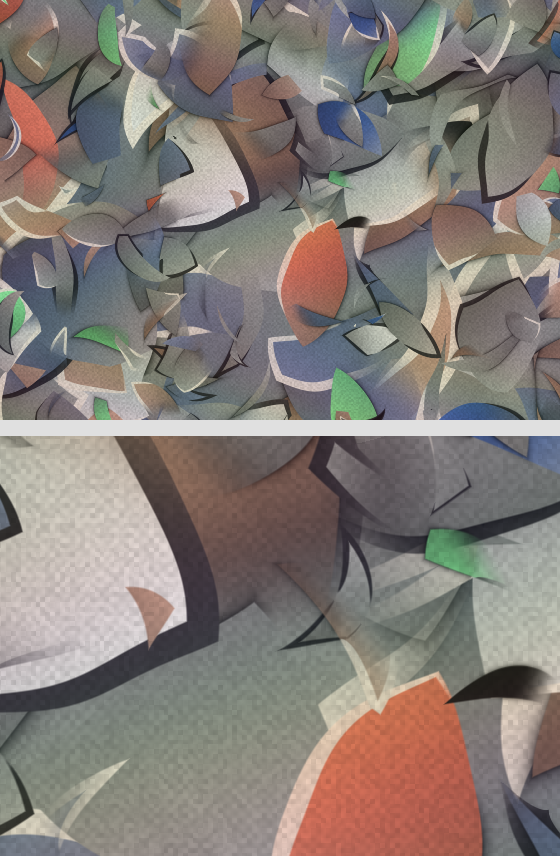
Top: the whole. Bottom: its middle third, enlarged.
Give the GLSL for this background, as a WebGL 2 fragment shader.

```glsl
#version 300 es
precision highp float;
// Overlapping curved shards in muted greys with bright rims, crisp dark slivers and a fine grain.

uniform vec2 u_resolution;
out vec4 fragColor;

// Lengths are fractions of the canvas height
const int LAYERS = 9;
const float CELL_LARGE = 0.44;
const float CELL_SMALL = 0.085;
const float DENSITY_LARGE = 0.95;
const float DENSITY_SMALL = 0.30;
const float RIM_SHARE = 0.5;
const float RIM_WIDTH = 0.11;      // relative to shard size
const float SHADOW_WIDTH = 0.03;   // relative to shard size
const float SHADOW_DEPTH = 0.6;
const float SLIVER_SHARE = 0.3;
const float SLIVER_WIDTH = 0.09;   // relative to shard size
const float FADE_SHARE = 0.55;
const float SHADING = 0.26;
const float WOBBLE = 0.006;
const float GRAIN_CELLS = 256.0;
const float GRAIN_DEPTH = 0.11;
const float TAU = 6.2832;

const vec3 GREY   = vec3(0.49, 0.49, 0.47);
const vec3 SLATE  = vec3(0.36, 0.39, 0.46);
const vec3 PALE   = vec3(0.69, 0.68, 0.66);
const vec3 BROWN  = vec3(0.58, 0.47, 0.40);
const vec3 DARK   = vec3(0.13, 0.12, 0.13);
const vec3 GREEN  = vec3(0.45, 0.73, 0.48);
const vec3 RUST   = vec3(0.70, 0.39, 0.30);
const vec3 BLUE   = vec3(0.24, 0.33, 0.50);
const vec3 CREAM  = vec3(0.85, 0.81, 0.75);

vec4 hash4(vec3 key) {
    vec4 h = fract(key.xyzx * vec4(0.1031, 0.1030, 0.0973, 0.1099));
    h += dot(h, h.wzxy + 33.33);
    return fract((h.xxyz + h.yzzw) * h.zywx);
}

vec3 shardColour(float pick) {
    if (pick < 0.42) return GREY;
    if (pick < 0.61) return SLATE;
    if (pick < 0.70) return PALE;
    if (pick < 0.88) return BROWN;
    if (pick < 0.90) return DARK;
    if (pick < 0.955) return GREEN;
    return pick < 0.98 ? RUST : BLUE;
}

// Signed distance to an arc from (-1,0) to (1,0); a negative bulge is concave
float arcDistance(vec2 q, float bulge) {
    float radius = (1.0 + bulge * bulge) / (2.0 * bulge);
    return sign(bulge) * (length(q - vec2(0.0, bulge - radius)) - abs(radius));
}

// Lens or crescent, trimmed by a slanted straight cut
float shardDistance(vec2 q, vec4 r) {
    float upper = mix(0.3, 0.9, r.x);
    float lower = r.y < 0.45 ? -upper * mix(0.1, 0.6, r.y / 0.45) : mix(0.05, 0.6, r.y);
    float slant = (r.z - 0.5) * 2.6;
    float cut = dot(q, vec2(cos(slant), sin(slant))) - mix(-0.1, 0.8, r.w);
    float lens = max(arcDistance(q, upper), arcDistance(vec2(q.x, -q.y), lower));
    return max(lens, cut);
}

void paintShard(inout vec3 colour, vec2 p, vec2 cell, float cellSize, float layer, float soft) {
    float depth = layer / float(LAYERS - 1);
    vec3 key = vec3(cell + 17.0, layer * 7.0 + 3.0);
    vec4 place = hash4(key);
    if (place.w > mix(DENSITY_LARGE, DENSITY_SMALL, depth)) return;
    vec4 form = hash4(key + 41.3);
    vec4 look = hash4(key + 83.7);
    vec4 style = hash4(key + 127.1);

    // Local frame, one unit is half the shard length
    float size = cellSize * mix(0.6, 0.93, look.w);
    float turn = place.z * TAU;
    vec2 q = p - (cell + place.xy) * cellSize;
    q = mat2(cos(turn), -sin(turn), sin(turn), cos(turn)) * q / size;
    float d = shardDistance(q, form);
    float blur = soft / size;
    float lightAngle = look.y * TAU;
    vec2 light = vec2(cos(lightAngle), sin(lightAngle));
    float facing = dot(q, light) / max(length(q), 0.001);

    // Some shards melt into the ones below at one side
    float opacity = 1.0 - step(style.x, FADE_SHARE) * smoothstep(-0.1, 0.5, dot(q, vec2(-light.y, light.x)));

    // Soft shadow, or a crisp dark sliver, on the shards below
    float shadow = SHADOW_DEPTH * exp(-max(d, 0.0) / SHADOW_WIDTH) * smoothstep(0.2, 0.8, -facing);
    float sliver = 1.0 - smoothstep(-blur, blur, d - SLIVER_WIDTH * max(-facing - 0.2, 0.0));
    sliver *= step(style.y, SLIVER_SHARE) * step(0.2, -facing);
    colour *= 1.0 - opacity * shadow;
    colour = mix(colour, DARK, 0.85 * opacity * sliver);

    // Body: two-tone gradient with a tapered rim
    float pick = pow(look.x, mix(1.25, 0.8, depth));
    vec3 tone = mix(GREY, BROWN, 0.5 * style.z) * mix(0.88, 1.12, style.w);
    vec3 body = mix(shardColour(pick), tone, 0.6 * smoothstep(-0.2, 0.9, q.x));
    body *= 1.0 + SHADING * dot(q, light);
    float rim = smoothstep(-blur, blur, d + RIM_WIDTH * max(facing - 0.1, 0.0));
    rim *= smoothstep(0.1, 0.4, facing) * step(look.z, RIM_SHARE);
    body = mix(body, look.z < 0.14 ? DARK : CREAM, 0.85 * rim);
    colour = mix(colour, body, opacity * (1.0 - smoothstep(-blur, blur, d)));
}

void main() {
    vec2 p = gl_FragCoord.xy / u_resolution.y;
    float soft = max(0.6 / u_resolution.y, 0.001);
    vec2 bent = p + WOBBLE * (sin(p.yx * 17.0 + 1.3) + 0.4 * sin(p.yx * 43.0 + p * 11.0));

    // Shards from large and calm to small and vivid
    vec3 colour = mix(GREY, SLATE, 0.5 + 0.5 * sin(p.x * 5.0 + p.y * 3.0));
    for (int n = 0; n < LAYERS; n++) {
        float layer = float(n);
        float cellSize = mix(CELL_LARGE, CELL_SMALL, layer / float(LAYERS - 1));
        vec2 shifted = bent + layer * vec2(0.37, 0.61);
        vec2 home = floor(shifted / cellSize);
        for (int k = 0; k < 9; k++)
            paintShard(colour, shifted, home + vec2(k % 3 - 1, k / 3 - 1), cellSize, layer, soft);
    }

    // Faint tint drift, woven texture and grain
    colour += 0.018 * sin(vec3(0.0, 2.1, 4.2) + 9.0 * p.x + 4.0 * sin(p.y * 7.0));
    float weave = sin(p.x * 560.0) * sin(p.y * 560.0 + 2.0 * sin(p.x * 30.0));
    float speck = hash4(vec3(floor(p * GRAIN_CELLS), 5.0)).x - 0.5;
    colour *= 1.0 + GRAIN_DEPTH * (0.3 * weave + speck);
    fragColor = vec4(clamp(colour, 0.0, 1.0), 1.0);
}
```
